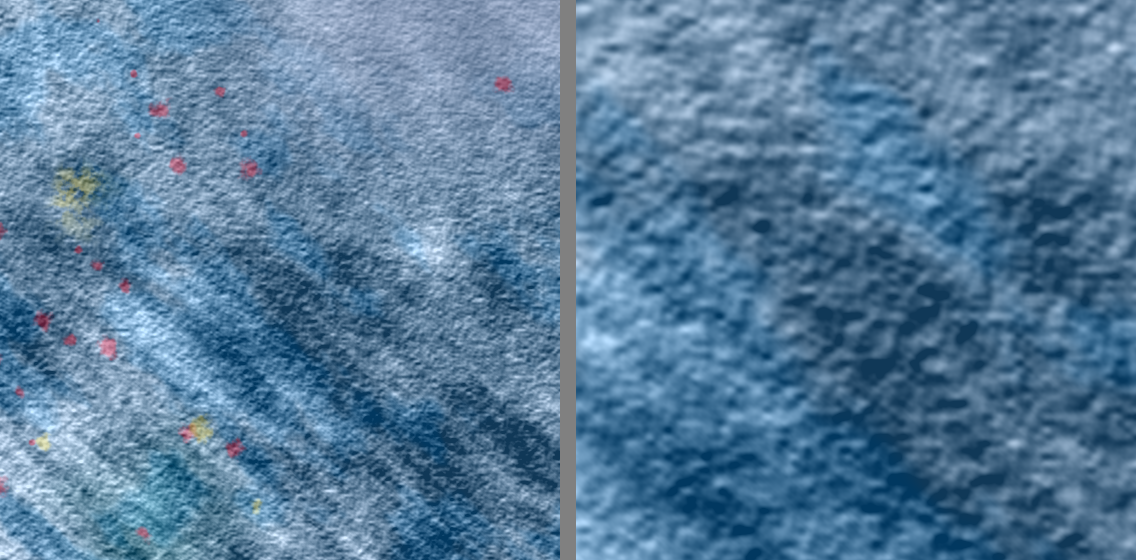
Left: the whole. Right: its middle third, enlarged.
Write a Shadertoy shader that draws this texture.

```glsl
// Weathered blue paint on rough paper: broad light and dark areas, dry brush
// streaks falling to the right, an embossed grain and a few red and yellow spots.
// One tone value is summed from noise layers, then turned into a blue ramp.

#define BRUSH_ANGLE 0.74      // downward tilt of the streaks, radians
#define STREAK_CONTRAST 4.3
#define FLAKE_CONTRAST 3.4
#define GRAIN_CONTRAST 3.3
#define GRAIN_SCALE vec2(98.0, 132.0)
#define MEAN_BLUE vec3(0.400, 0.525, 0.635)
#define TONE_STEP vec3(0.146, 0.133, 0.128)
#define RED_PAINT vec3(0.70, 0.27, 0.37)
#define YELLOW_PAINT vec3(0.74, 0.70, 0.40)

// Integer hash of a cell, three values in 0..1
vec3 hash3(vec2 cell, uint salt) {
    uvec3 v = uvec3(uvec2(ivec2(cell)), salt) * 1664525u + 1013904223u;
    v.x += v.y * v.z; v.y += v.z * v.x; v.z += v.x * v.y;
    v ^= v >> 16u;
    v.x += v.y * v.z; v.y += v.z * v.x; v.z += v.x * v.y;
    return vec3(v >> 8u) / 16777216.0;
}

float noise(vec2 p) {
    vec2 i = floor(p), f = fract(p);
    f = f * f * (3.0 - 2.0 * f);
    float low = mix(hash3(i, 1u).x, hash3(i + vec2(1, 0), 1u).x, f.x);
    float high = mix(hash3(i + vec2(0, 1), 1u).x, hash3(i + vec2(1, 1), 1u).x, f.x);
    return mix(low, high, f.y);
}

// Layered noise centred on zero
float fbm(vec2 p) {
    float sum = 0.0, weight = 0.5;
    for (int i = 0; i < 4; i++) {
        sum += weight * (noise(p) - 0.5);
        p = mat2(0.96, 0.28, -0.28, 0.96) * p * 2.03 + 17.3;
        weight *= 0.5;
    }
    return sum;
}

float blob(vec2 p, vec2 centre, float radius) {
    vec2 d = (p - centre) / radius;
    return exp(-dot(d, d));
}

float paperHeight(vec2 p) {
    return 0.65 * noise(p * GRAIN_SCALE) + 0.35 * noise(p * GRAIN_SCALE * 1.9 + 31.0);
}

// Ragged spots scattered one per cell, kept with the given chance
float spots(vec2 p, float cells, float size, float chance, uint salt) {
    vec2 home = floor(p * cells);
    float ragged = 1.5 * fbm(p * 75.0), mask = 0.0;
    for (int y = -1; y <= 1; y++)
    for (int x = -1; x <= 1; x++) {
        vec2 cell = home + vec2(x, y);
        vec3 rnd = hash3(cell, salt);
        float radius = size * (0.4 + fract(rnd.z * 37.0));
        float d = length(p - (cell + rnd.xy) / cells) / radius + ragged;
        mask = max(mask, step(rnd.z, chance) * (1.0 - smoothstep(0.3, 1.1, d)));
    }
    return mask;
}

// Large light and dark areas
float broadTone(vec2 p) {
    float haze = smoothstep(0.55, 1.0, p.y) * smoothstep(0.15, 0.6, p.x);
    float light = 1.1 * haze
        + 1.5 * blob(p, vec2(0.08, 0.93), 0.17) + 1.0 * blob(p, vec2(0.03, 0.73), 0.10)
        + 1.0 * blob(p, vec2(0.32, 0.45), 0.13) + 1.3 * blob(p, vec2(0.08, 0.17), 0.20)
        + 0.7 * blob(p, vec2(0.45, 0.07), 0.17) + 0.6 * blob(p, vec2(0.78, 0.66), 0.10)
        + 1.7 * blob(p, vec2(0.76, 0.545), 0.045);
    float dark = 0.8 * blob(p, vec2(0.52, 0.53), 0.14) + 1.0 * blob(p, vec2(0.04, 0.40), 0.09)
        + 1.0 * blob(p, vec2(0.28, 0.15), 0.09) + 0.6 * blob(p, vec2(1.0, 0.30), 0.30)
        + 1.4 * blob(p, vec2(0.73, 0.485), 0.022);
    return light - dark - 0.25;
}

void mainImage(out vec4 fragColor, in vec2 fragCoord) {
    vec2 p = fragCoord / iResolution.y;
    vec2 along = vec2(cos(BRUSH_ANGLE), -sin(BRUSH_ANGLE));
    vec2 q = vec2(dot(p, along), dot(p, vec2(-along.y, along.x)));
    vec2 warped = p + 0.12 * vec2(fbm(p * 9.0), fbm(p * 9.0 + 40.0));

    // Brush streaks below, flakes everywhere, both broken up by speckle
    float brushed = 1.0 - smoothstep(0.35, 0.75, p.y + 0.12 * p.x);
    float calm = smoothstep(0.55, 1.0, p.y) * smoothstep(0.25, 0.7, p.x);
    float streaks = fbm(q * vec2(4.0, 25.0)) + 0.5 * fbm(q * vec2(15.0, 85.0));
    float flakes = fbm(q * vec2(9.0, 17.0) + 8.0);
    float speckle = fbm(p * 58.0);

    // Paper relief lit from the upper left, softer in the hazy corner
    float relief = paperHeight(p) - paperHeight(p + vec2(-0.0025, 0.0042));

    float tone = broadTone(warped)
        + STREAK_CONTRAST * brushed * streaks
        + FLAKE_CONTRAST * (1.0 - 0.6 * calm) * flakes
        + 2.3 * (1.0 - 0.6 * calm) * speckle
        + GRAIN_CONTRAST * (1.0 - 0.5 * calm) * relief;
    vec3 color = MEAN_BLUE + TONE_STEP * clamp(tone, -2.3, 3.2);

    // Hue drift: stronger blue in patches, lavender haze, teal at lower left
    float pureBlue = smoothstep(-0.02, 0.16, fbm(q * vec2(7.0, 13.0) + 60.0));
    color += pureBlue * (1.0 - calm) * vec3(-0.06, 0.0, 0.035);
    color += calm * vec3(0.03, -0.012, -0.005);
    color += blob(warped, vec2(0.26, 0.08), 0.13) * vec3(-0.05, 0.01, -0.03);

    // Red and yellow paint, mostly on the left
    float leftSide = 1.0 - smoothstep(0.1, 0.6, p.x);
    float red = spots(p, 15.0, 0.016, 0.03 + 0.15 * leftSide, 5u);
    float yellow = spots(p, 12.0, 0.022, 0.16 * leftSide * (1.0 - smoothstep(0.3, 0.75, p.y)), 9u);
    yellow = max(yellow, blob(warped, vec2(0.145, 0.645), 0.035) * smoothstep(-0.15, 0.12, speckle));
    float shade = 0.1 * clamp(tone, -2.0, 2.0);
    color = mix(color, RED_PAINT + shade, 0.7 * red);
    color = mix(color, YELLOW_PAINT + shade, 0.65 * yellow);

    fragColor = vec4(clamp(color, 0.0, 1.0), 1.0);
}
```
